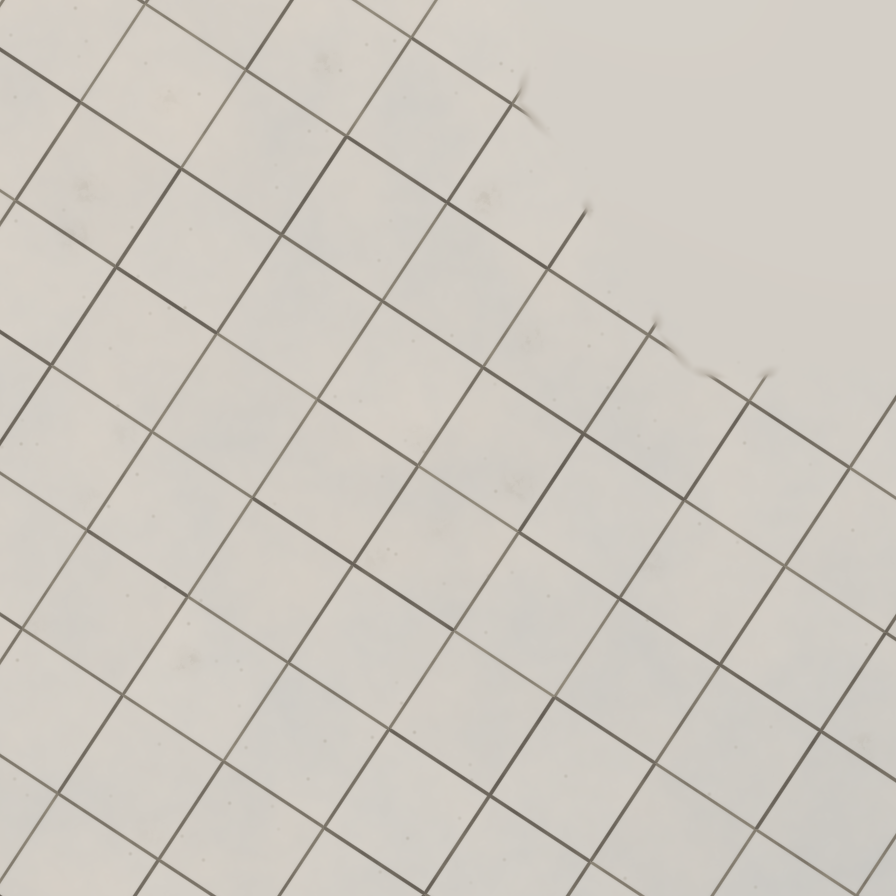
Give the GLSL for this texture, as a WebGL 2 fragment shader.

```glsl
#version 300 es
precision highp float;
// Tilted floor of pale square tiles with thin, unevenly worn grout and faint stains.
// A rotated lattice gives the grout; hashes vary each segment and tile, and three
// half-planes cut out a smooth, empty patch where the grout ends in soft smudges.
uniform vec2 u_resolution;
out vec4 fragColor;

float hash(vec2 p) {
    vec3 q = fract(vec3(p.xyx) * vec3(0.1031, 0.1030, 0.0973));
    q += dot(q, q.yzx + 33.33);
    return fract((q.x + q.y) * q.z);
}

// Layered, turned sines: a soft mottle in about -1..1
float mottle(vec2 p) {
    float sum = 0.0, amp = 0.5;
    for (int i = 0; i < 5; i++) {
        p = mat2(0.8, 0.6, -0.6, 0.8) * p * 1.7 + 2.3;
        sum += amp * sin(p.x + 1.6 * sin(p.y * 0.8)) * sin(p.y + 1.3 * sin(p.x * 0.7));
        amp *= 0.68;
    }
    return sum;
}

// Cellular blots: a share of the cells holds one soft dot of random strength
float blots(vec2 p, float share, float radius) {
    vec2 cell = floor(p);
    float sum = 0.0;
    for (int y = -1; y <= 1; y++)
    for (int x = -1; x <= 1; x++) {
        vec2 c = cell + vec2(x, y);
        vec2 center = c + vec2(hash(c + 11.0), hash(c + 47.0));
        float strength = step(1.0 - share, hash(c + 83.0)) * (0.3 + 0.7 * hash(c + 5.0));
        sum += strength * smoothstep(radius, 0.0, length(p - center));
    }
    return min(sum, 1.0);
}

// Grout coverage at distance d; each segment has its own width
float grout(float d, float rnd, float aa) {
    float halfWidth = mix(0.0015, 0.0021, rnd);
    return 1.0 - smoothstep(halfWidth - aa, halfWidth + aa, d);
}

void main() {
    vec2 p = gl_FragCoord.xy / u_resolution;
    float aa = max(0.7 / min(u_resolution.x, u_resolution.y), 0.0009);

    // Lattice coordinates, one unit per tile
    vec2 size = vec2(0.1345, 0.1316);
    vec2 fromNode = p - vec2(0.539, 0.590);
    vec2 q = vec2(dot(fromNode, vec2(0.835, -0.550)), dot(fromNode, vec2(0.550, 0.835))) / size;
    vec2 tile = floor(q), node = floor(q + 0.5);
    vec2 d = abs(q - node) * size;

    // Empty patch: positive inside the three half-planes
    float slant = dot(p - vec2(0.579, 0.885), vec2(0.853, 0.523));
    float patchDepth = min(min(p.x - 0.579, p.y - 0.579), slant);
    float tiled = 1.0 - smoothstep(-0.004, 0.005, patchDepth);
    float textured = 1.0 - smoothstep(-0.03, 0.05, patchDepth);

    // Tile surface: broad light, mottle, grain and a slight tint per tile
    float cloud = mottle(p * 9.0);
    float light = 0.53 + 0.25 * p.y - 0.12 * p.x + 0.08 * sin(p.x * 5.0 + p.y * 4.0);
    light += textured * (0.16 * cloud + 0.10 * mottle(p * 48.0 + 7.0));
    light += tiled * 0.20 * (hash(tile + 31.0) - 0.5);
    vec3 color = mix(vec3(0.800, 0.780, 0.750), vec3(0.845, 0.825, 0.793), light);
    color += textured * vec3(0.006, 0.0, -0.005) * (p.y - p.x + cloud);

    // Stains broken up by mottle, and fine specks
    float broken = smoothstep(-0.2, 0.6, mottle(p * 90.0));
    float stain = blots(p * 9.0 + 3.0, 0.30, 0.24) * (0.3 + 0.7 * broken);
    float speck = blots(p * 60.0, 0.04, 0.20);
    color = mix(color, vec3(0.63, 0.60, 0.54), textured * (0.22 * stain + 0.40 * speck));

    // Grout, from dark to pale and worn, per segment and along its length
    vec2 rnd = vec2(hash(vec2(node.x, tile.y) + 20.0), hash(vec2(tile.x, node.y) + 70.0));
    vec2 cover = vec2(grout(d.x, rnd.x, aa), grout(d.y, rnd.y, aa));
    float fresh = cover.x > cover.y ? rnd.x : rnd.y;
    float wear = clamp(0.9 - 0.8 * fresh + 0.25 * mottle(p * 28.0), 0.0, 1.0);
    vec3 groutColor = mix(vec3(0.37, 0.345, 0.31), vec3(0.56, 0.53, 0.47), wear);
    float line = max(cover.x, cover.y);
    float soil = smoothstep(0.006, 0.0, min(d.x, d.y));
    color *= 1.0 - 0.035 * soil * tiled;
    color = mix(color, groutColor, 0.95 * line * tiled);

    // Smudges where the grout runs into the patch
    float edge = smoothstep(-0.004, 0.003, patchDepth) * smoothstep(0.016, 0.0, patchDepth);
    float smear = smoothstep(0.012, 0.0, min(d.x, d.y));
    color = mix(color, vec3(0.58, 0.54, 0.48), 0.35 * edge * smear);

    fragColor = vec4(color, 1.0);
}
```
